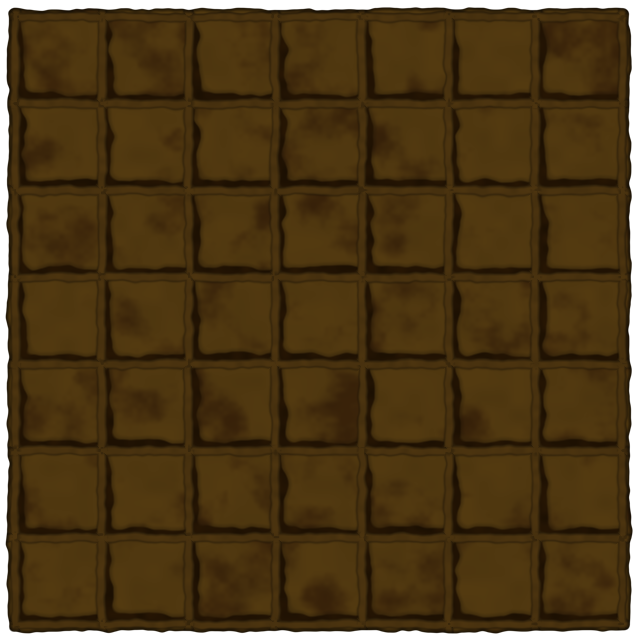
Give the GLSL for this texture, as a WebGL 2 fragment shader.

```glsl
#version 300 es
precision highp float;
// Dark brown panel of 7 by 7 square tiles divided by raised, uneven ridges.
// Each tile has a mottled face and a wavy shadow along its left and bottom
// sides; the panel has a ragged outline on a white ground.

uniform vec2 u_resolution;
out vec4 fragColor;

#define TILES 7.0          // tiles across and down
#define PITCH 0.1356       // tile spacing, in canvas units
#define RIDGE 0.052        // half width of a ridge, in tiles
#define SHADOW 0.056       // mean shadow width, in tiles
#define WOBBLE 0.036       // unevenness of ridge edges and outline
#define MARGIN 0.088       // panel edge beyond the outer grid lines
#define FACE_LIGHT vec3(0.318, 0.222, 0.062)
#define FACE_DARK vec3(0.220, 0.132, 0.036)
#define RIDGE_COLOR vec3(0.285, 0.195, 0.058)
#define SHADOW_COLOR vec3(0.125, 0.070, 0.010)
#define GROUND vec3(1.0)

float hash(vec2 p) {
    return fract(sin(dot(p, vec2(127.1, 311.7))) * 43758.5453);
}

float noise(vec2 p) {
    vec2 i = floor(p), f = fract(p);
    f = f * f * (3.0 - 2.0 * f);
    return mix(mix(hash(i), hash(i + vec2(1, 0)), f.x),
               mix(hash(i + vec2(0, 1)), hash(i + vec2(1, 1)), f.x), f.y);
}

float fbm(vec2 p) {
    float sum = 0.0, amp = 0.53;
    for (int i = 0; i < 4; i++) {
        sum += amp * noise(p);
        p = p * 2.03 + 17.3;
        amp *= 0.5;
    }
    return sum;
}

// Wavy value in -0.5..0.5 along a line; each seed gives another line.
float wave(float t, float seed) {
    float row = floor(seed * 13.0) + 0.0;
    return 0.7 * noise(vec2(t * 6.5, row)) + 0.3 * noise(vec2(t * 13.0, row + 91.0)) - 0.5;
}

float smoothMin(float a, float b, float k) {
    float h = max(k - abs(a - b), 0.0) / k;
    return min(a, b) - 0.25 * h * h * k;
}

// 1 inside (negative distance), 0 outside.
float cover(float d, float blur) {
    return 1.0 - smoothstep(-blur, blur, d);
}

// Signed distance to the ragged, slightly rounded panel outline.
float panel(vec2 g) {
    vec2 p = g - 0.5 * TILES;
    vec2 side = sign(p) * 3.0 + 20.0;
    vec2 rag = vec2(wave(g.y, side.x), wave(g.x, side.y + 9.0)) * WOBBLE * 1.4;
    vec2 e = abs(p) - 0.5 * TILES - MARGIN - rag + 0.08;
    return length(max(e, 0.0)) + min(max(e.x, e.y), 0.0) - 0.08;
}

// Mottled face, with another pattern and tone for each tile.
vec3 face(vec2 g, vec2 cell) {
    float id = hash(cell + 3.7);
    float stain = fbm(g * 2.1 + id * 40.0);
    float dark = smoothstep(0.48, 0.86, stain + 0.14 * (id - 0.5));
    vec3 color = mix(FACE_LIGHT, FACE_DARK, dark);
    return color * (0.95 + 0.08 * noise(g * 5.0));
}

void main() {
    vec2 uv = gl_FragCoord.xy / u_resolution;
    vec2 g = (uv - vec2(0.4985, 0.4995)) / PITCH + 0.5 * TILES;
    float px = 0.8 / (min(u_resolution.x, u_resolution.y) * PITCH);
    vec2 cell = floor(g), f = g - cell;
    vec2 line = floor(g + 0.5);
    bool inside = all(greaterThanEqual(cell, vec2(0))) && all(lessThan(cell, vec2(TILES)));

    vec3 color = face(g, cell);

    // Shadow on the left and bottom of the tile, rounded where they meet.
    if (inside) {
        float seed = hash(cell) * 60.0;
        vec2 width = SHADOW + vec2(0.10, 0.075) * vec2(wave(f.y * 0.75, seed), wave(f.x * 0.75, seed + 70.0));
        width.x *= 1.0 - 0.7 * smoothstep(0.72, 0.96, f.y);
        vec2 gap = f - RIDGE - max(width, 0.008);
        float d = smoothMin(gap.x, gap.y, 0.10);
        color *= 1.0 - 0.18 * (1.0 - smoothstep(0.0, 0.06, d));
        vec3 shade = SHADOW_COLOR * (0.85 + 0.35 * noise(g * 9.0));
        color = mix(color, shade, cover(d, px + 0.006));
    }

    // Ridges: the nearer axis wins, which leaves diagonal creases at crossings.
    vec2 bend = vec2(wave(g.y, line.x + 31.0), wave(g.x, line.y + 47.0)) * WOBBLE;
    vec2 swell = vec2(wave(g.y, line.x + 63.0), wave(g.x, line.y + 82.0)) * WOBBLE * 0.5;
    vec2 d = g - line - bend;
    vec2 halfWidth = RIDGE + swell;
    vec2 t = d / halfWidth;
    float across = abs(d.x) < abs(d.y) ? t.x : t.y;
    vec2 edge = abs(d) - halfWidth;
    float profile = 1.0 - 0.40 * smoothstep(0.25, 1.05, across);
    profile *= 0.94 + 0.12 * noise(g * 12.0);
    color = mix(color, RIDGE_COLOR * profile, cover(smoothMin(edge.x, edge.y, 0.04), px + 0.004));
    color *= 1.0 - 0.24 * exp(-pow((across + 1.0) / 0.28, 2.0));

    // Small dents where ridges cross.
    float knot = 1.0 - smoothstep(0.03, 0.085, length(g - line));
    color *= 1.0 - 0.22 * knot * smoothstep(0.5, 0.8, noise(g * 30.0));

    // Dark rim, then the ground outside the panel.
    float outline = panel(g);
    color *= 1.0 - 0.6 * smoothstep(-0.055, 0.0, outline);
    color = mix(GROUND, color, cover(outline, px));
    fragColor = vec4(color, 1.0);
}
```
